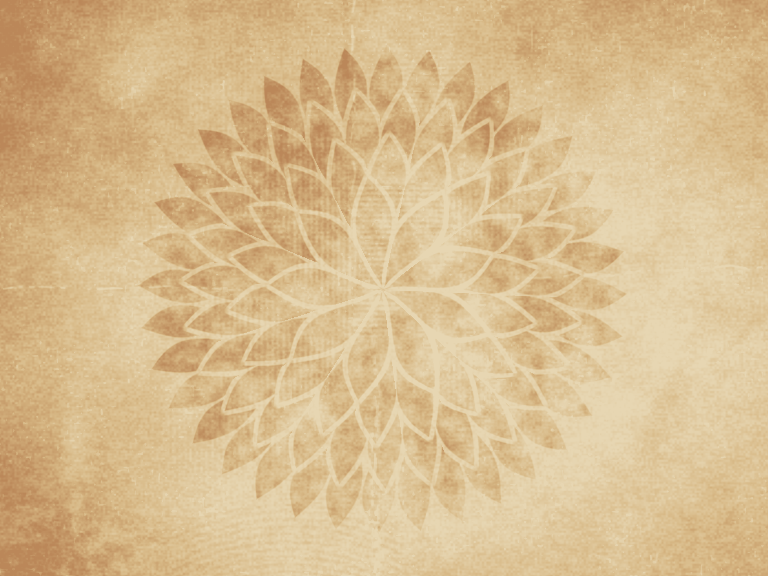
Write a WebGL 2 fragment shader that draws this background.

```glsl
#version 300 es
precision highp float;
uniform vec2 u_resolution;
out vec4 fragColor;

const float PI = 3.14159265;

float hash(vec2 p) {
  vec3 q = fract(p.xyx * 0.1031);
  q += dot(q, q.yzx + 33.33);
  return fract((q.x + q.y) * q.z);
}

float noise(vec2 p) {
  vec2 i = floor(p), f = fract(p);
  f = f * f * (3.0 - 2.0 * f);
  return mix(mix(hash(i), hash(i + vec2(1, 0)), f.x),
             mix(hash(i + vec2(0, 1)), hash(i + vec2(1, 1)), f.x), f.y);
}

float fbm(vec2 p) {
  float sum = 0.0, amp = 0.5;
  for (int i = 0; i < 5; i++) {
    sum += amp * noise(p);
    p = mat2(1.6, 1.2, -1.2, 1.6) * p + 7.3;
    amp *= 0.5;
  }
  return sum;
}

// Soft elliptical spot: 1 at its centre, 0 far away
float spot(vec2 p, vec2 center, vec2 size) {
  vec2 q = (p - center) / size;
  return exp(-dot(q, q));
}

// Signed distance to a ring of petals, each side bulging at its own height
float petalRing(vec2 p, float count, float turn, float base, float tip) {
  float sector = 2.0 * PI / count;
  float a = mod(atan(p.y, p.x) - radians(turn) + 0.5 * sector, sector) - 0.5 * sector;
  vec2 q = length(p) * vec2(cos(a), sin(a));
  float t = clamp((q.x - base) / (tip - base), 0.0, 1.2);
  float halfWidth = min(tan(PI / count) * mix(base, tip, 0.65) - 0.003, 0.032);
  float bulge = mix(1.05, 1.5, smoothstep(0.002, -0.002, q.y));
  return 0.88 * (abs(q.y) - halfWidth * sin(PI * pow(t, bulge)));
}

// Petal coverage, painted from the outer ring inward with open outlines
float flower(vec2 p, float px) {
  vec4 rings[4] = vec4[4](
    vec4(36, -1.0, 0.25, 0.424), vec4(27, 17.5, 0.155, 0.345),
    vec4(18, 7.5, 0.075, 0.268), vec4(9, 17.5, 0.008, 0.196));
  float cover = 0.0;
  for (int i = 0; i < 4; i++) {
    vec4 ring = rings[i];
    float d = petalRing(p, ring.x, ring.y, ring.z, ring.w);
    float reach = 1.0 - smoothstep(ring.w, ring.w + 0.012, length(p));
    cover *= 1.0 - reach * (1.0 - smoothstep(0.008 - px, 0.008 + px, d));
    cover = max(cover, 1.0 - smoothstep(-px, px, d));
  }
  return cover * (1.0 - smoothstep(0.424, 0.428, length(p)));
}

// Thin broken crease at signed distance d, running along s
float crease(float d, float s, float width) {
  d += 0.008 * (noise(vec2(s * 30.0, 3.0)) - 0.5);
  float broken = smoothstep(0.35, 0.7, noise(vec2(s * 110.0, d * 200.0)));
  return broken * exp(-d * d / (width * width));
}

void main() {
  vec2 p = gl_FragCoord.xy / u_resolution.y;
  float px = 1.0 / u_resolution.y;
  float cloud = fbm(p * 4.0 + 2.0), stain = fbm(p * 13.0 + 20.0), fine = fbm(p * 45.0);

  // Paper lightness, darker to the left and at the corners
  vec2 q = (p - vec2(0.80, 0.42)) / vec2(0.80, 0.62);
  float tone = 0.84 - 0.41 * dot(q, q);
  tone += 0.34 * (cloud - 0.48) + 0.24 * (stain - 0.48);
  tone += 0.12 * spot(p, vec2(0.40, 0.10), vec2(0.22, 0.12));
  tone += 0.14 * spot(p, vec2(0.27, 0.86), vec2(0.12, 0.12));
  tone += 0.06 * spot(p, vec2(1.14, 0.55), vec2(0.16, 0.30));

  // Worn patches in the lower left and smudges at the top and right
  float corner = spot(p, vec2(0.10, 0.02), vec2(0.26, 0.20));
  tone -= 0.26 * corner * smoothstep(0.40, 0.56, mix(stain, fine, 0.4));
  tone += 0.20 * spot(p, vec2(0.13, 0.23), vec2(0.025, 0.07));
  tone -= 0.16 * spot(p, vec2(0.91, 0.93), vec2(0.05, 0.07)) * smoothstep(0.38, 0.52, stain);
  vec2 r = mat2(0.9, 0.43, -0.43, 0.9) * (p - vec2(1.16, 0.31));
  tone -= 0.13 * spot(r, vec2(0.0), vec2(0.022, 0.10));
  tone -= 0.10 * spot(p - vec2(0.0, 0.9 * (p.x - 1.28)), vec2(1.28, 0.41), vec2(0.08, 0.012));
  tone = 0.58 + 1.4 * (tone - 0.58);

  // Flower with mottled ink
  vec2 f = p - vec2(0.664, 0.497);
  float ink = flower(f, px) * (0.34 - 0.4 * (stain - 0.48) - 0.5 * (fine - 0.48) - 0.08 * f.x);
  tone -= ink * (1.0 - 0.25 * smoothstep(0.2, 0.45, -f.y));

  // Faint engraved hatching in patches, and a curved band below
  float rule = sin(2.0 * PI * mix(p.y, p.x, step(0.5, noise(p * 9.0))) * 105.0);
  tone -= 0.07 * rule * smoothstep(0.46, 0.58, noise(p * 11.0 + 5.0)) * spot(f, vec2(-0.04, 0.03), vec2(0.38));
  float arc = length(p - vec2(0.50, -0.35));
  float band = smoothstep(0.34, 0.36, arc) * (1.0 - smoothstep(0.47, 0.48, arc));
  band *= smoothstep(0.27, 0.31, p.x) * (1.0 - smoothstep(0.68, 0.72, p.x));
  tone -= 0.10 * band * (0.5 + 0.5 * sin(arc * 480.0));

  // Fold lines
  tone -= 0.10 * exp(-pow((p.x - 0.600) / 0.006, 2.0)) * smoothstep(0.3, 0.5, p.y);
  tone += 0.28 * crease(p.x - 0.613, p.y, 0.0025) * smoothstep(0.45, 0.8, p.y);
  tone += 0.28 * crease(p.x - 0.652, p.y, 0.007) * (1.0 - smoothstep(0.35, 0.5, p.y));
  tone += 0.28 * crease(p.y - 0.500, p.x, 0.002) * (1.0 - smoothstep(0.3, 0.7, p.x));
  tone += 0.28 * crease(p.y - 0.522 - 0.05 * (p.x - 1.0), p.x, 0.002) * smoothstep(0.7, 1.1, p.x);

  // Paper grain and pale flecks
  tone += 0.22 * (noise(p * 260.0) - 0.5) + 0.11 * (noise(p * vec2(60.0, 300.0)) - 0.5);
  tone += 0.22 * (fine - 0.48);
  tone += 0.20 * smoothstep(0.80, 0.94, noise(p * 170.0)) * smoothstep(0.42, 0.58, stain);

  tone = clamp(tone, 0.0, 1.1);
  vec3 color = mix(vec3(0.72, 0.51, 0.33), vec3(0.84, 0.715, 0.51), smoothstep(-0.15, 0.60, tone));
  color = mix(color, vec3(0.905, 0.84, 0.70), smoothstep(0.35, 1.05, tone));
  fragColor = vec4(color, 1.0);
}
```
